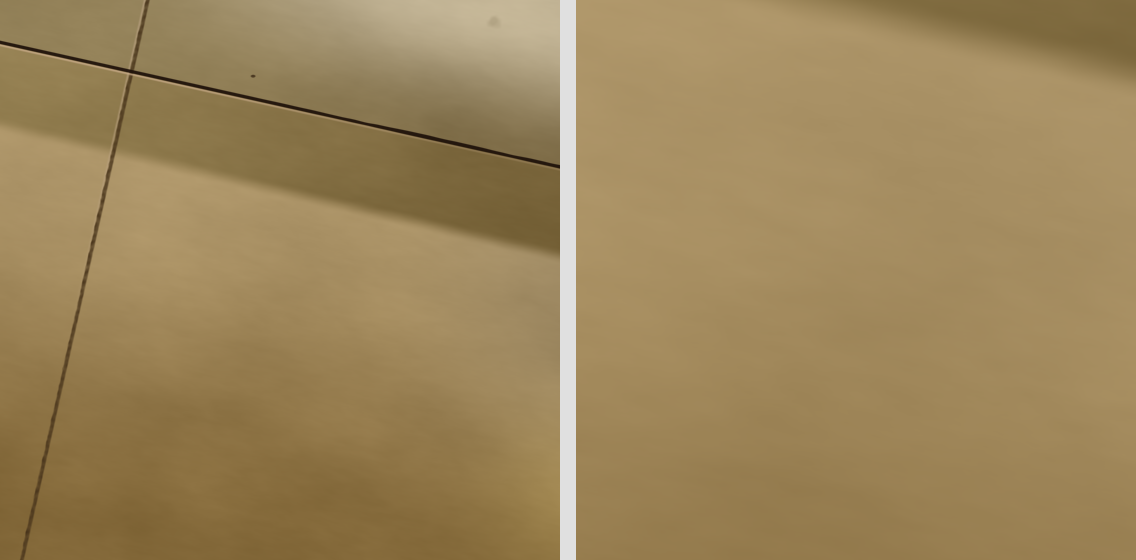
Left, the full canvas; right, a detail of the centre.
Give the GLSL for this texture, as a Shadertoy shader.

```glsl
// Sand-coloured floor tiles with two slanted joints, a soft shadow band and window sheen.

vec2 hashGradient(vec2 cell) {
    vec3 h = fract(cell.xyx * vec3(0.1031, 0.1030, 0.0973));
    h += dot(h, h.yzx + 33.33);
    return fract((h.xx + h.yz) * h.zy) * 2.0 - 1.0;
}

float gradientNoise(vec2 p) {
    vec2 i = floor(p), f = p - i;
    vec2 u = f * f * f * (f * (f * 6.0 - 15.0) + 10.0);
    vec2 e = vec2(0.0, 1.0);
    return mix(mix(dot(hashGradient(i), f), dot(hashGradient(i + e.yx), f - e.yx), u.x),
               mix(dot(hashGradient(i + e.xy), f - e.xy), dot(hashGradient(i + 1.0), f - 1.0), u.x), u.y);
}

float fbm(vec2 p) {
    float sum = 0.0, amplitude = 0.5;
    for (int i = 0; i < 4; i++) {
        sum += amplitude * gradientNoise(p);
        p = mat2(1.6, 1.2, -1.2, 1.6) * p + 7.3;
        amplitude *= 0.5;
    }
    return sum;
}

// Coverage of a line of the given half width, at distance d
float stroke(float d, float halfWidth, float blur) {
    return 1.0 - smoothstep(halfWidth - blur, halfWidth + blur, abs(d));
}

void mainImage(out vec4 fragColor, in vec2 fragCoord) {
    vec2 p = fragCoord / iResolution.xy;
    float blur = max(0.0013, 0.8 / iResolution.y);

    // Signed distances: above the cross joint, right of the long joint, above the shadow edge
    float cross_ = (p.y - 0.9245 + 0.2225 * p.x) * 0.976;
    float along = (p.x - 0.039 - 0.225 * p.y) * 0.976;
    float edge = p.y - 0.776 + 0.234 * p.x;
    vec2 q = vec2(along, cross_);

    // Lit floor, fading to ochre at the bottom and greyer at the right
    vec3 color = mix(vec3(0.685, 0.590, 0.415), vec3(0.515, 0.410, 0.225),
                     smoothstep(0.05, 0.68, -edge + 0.06 * smoothstep(0.1, 0.5, p.x)));
    color = mix(color, vec3(0.57, 0.50, 0.37), 0.5 * smoothstep(0.65, 1.05, p.x) * smoothstep(0.1, 0.4, p.y));
    color += vec3(0.09, 0.09, 0.06) * exp(-dot(p - vec2(1.02, 0.10), p - vec2(1.02, 0.10)) * 45.0);

    // Shadow band, darker to the right
    vec3 shade = mix(vec3(0.575, 0.495, 0.315), vec3(0.465, 0.385, 0.220), smoothstep(0.0, 1.0, p.x));
    shade += 0.18 * (cross_ + 0.07);
    color = mix(color, shade, smoothstep(-0.014, 0.016, edge));

    // Upper tiles, with a pale sheen in the top right
    vec3 upper = mix(vec3(0.575, 0.505, 0.345), vec3(0.495, 0.425, 0.280), smoothstep(0.2, 1.0, p.x));
    float sheen = smoothstep(0.0, 0.24, cross_) * smoothstep(0.1, 0.75, p.x);
    upper = mix(upper, vec3(0.745, 0.690, 0.570), sheen);
    color = mix(color, upper, smoothstep(-0.002, 0.002, cross_));

    // Cloudy stains and fine grain running along the cross joint
    float clouds = fbm(q * vec2(4.0, 6.5) + 3.0);
    float grain = fbm(q * vec2(24.0, 75.0));
    color += clouds * vec3(0.085, 0.080, 0.070) + grain * 0.022;

    // Small chip and faint smudge
    vec2 chip = (p - vec2(0.452, 0.864)) * vec2(1.0, 1.6);
    color = mix(color, vec3(0.25, 0.18, 0.10), 0.85 * (1.0 - smoothstep(0.002, 0.006, length(chip))));
    float smudge = length(p - vec2(0.882, 0.961)) + 0.006 * gradientNoise(p * 90.0);
    color -= 0.07 * (1.0 - smoothstep(0.003, 0.016, smudge));

    // Long joint: worn brown line with a pale rim that fades downwards
    float wear = gradientNoise(vec2(along * 150.0, p.y * 110.0));
    float longLine = stroke(along + 0.0007 * wear, 0.0033 + 0.0008 * wear, blur * 1.4);
    float rim = stroke(along + 0.0052, 0.0018, blur * 1.4) * smoothstep(0.35, 0.85, p.y);
    color = mix(color, vec3(0.74, 0.64, 0.52), 0.55 * rim);
    color = mix(color, vec3(0.29, 0.21, 0.11), longLine * (0.80 + 0.35 * wear));

    // Cross joint: thin dark gap with a pale lower lip, roughened to the right
    float rough = gradientNoise(vec2(p.x * 28.0, 2.5)) * smoothstep(0.4, 0.7, p.x);
    float lip = stroke(cross_ + 0.0050, 0.0016, blur * 1.3);
    color = mix(color, vec3(0.80, 0.68, 0.55), lip * mix(0.75, 0.25, smoothstep(0.2, 0.9, p.x)));
    float gap = stroke(cross_ - 0.0008 * rough, 0.0029 + 0.0013 * rough, blur);
    color = mix(color, vec3(0.12, 0.07, 0.04), 0.94 * gap);

    fragColor = vec4(clamp(color, 0.0, 1.0), 1.0);
}
```
